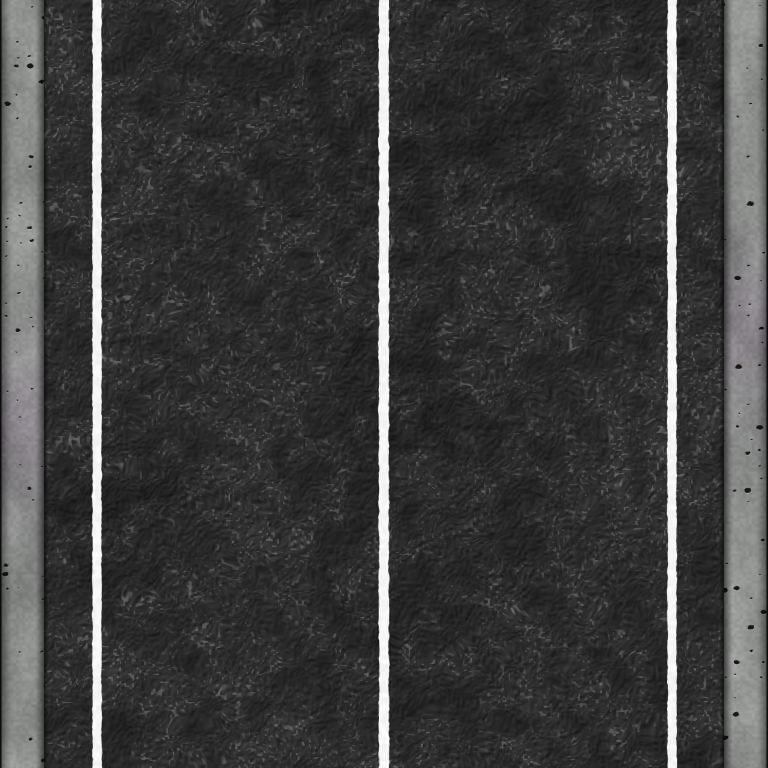
Reproduce this texture procedurally as a Shadertoy shader.

```glsl
#define CURB_WIDTH 0.0573
#define EDGE_LINE_X 0.1263
#define EDGE_LINE_HALF 0.0062
#define MID_LINE_HALF 0.0068
#define LINE_WEAR 0.0026
#define ASPHALT_TONE 0.162
#define GRAIN_RELIEF 0.13
#define FLECK_GAIN 0.17
#define PIT_GRID 62.0
#define PIT_CHANCE 0.2

float hash(vec2 p) {
    vec3 q = fract(vec3(p.xyx) * 0.1031);
    q += dot(q, q.yzx + 33.33);
    return fract((q.x + q.y) * q.z);
}

float noise(vec2 p) {
    vec2 cell = floor(p), f = fract(p);
    f = f * f * (3.0 - 2.0 * f);
    float low = mix(hash(cell), hash(cell + vec2(1, 0)), f.x);
    float high = mix(hash(cell + vec2(0, 1)), hash(cell + vec2(1, 1)), f.x);
    return mix(low, high, f.y);
}

float fbm(vec2 p) {
    float sum = 0.0, gain = 0.5;
    for (int i = 0; i < 4; i++) {
        sum += gain * noise(p);
        p = mat2(1.6, 1.2, -1.2, 1.6) * p + 17.3;
        gain *= 0.5;
    }
    return sum / 0.9375;
}

// Height of the stone grain
float grainHeight(vec2 p) {
    return 0.55 * noise(p * 115.0) + 0.7 * noise(p * 245.0 + 31.0);
}

vec3 asphalt(vec2 p) {
    vec2 warped = p + 0.012 * (vec2(noise(p * 42.0), noise(p * 42.0 + 70.0)) - 0.5);
    float broad = fbm(p * 6.0 + 3.0) - 0.5;
    float patches = fbm(warped * 36.0 + 11.0);
    float relief = grainHeight(warped) - grainHeight(warped + vec2(0.0016, -0.0022));

    float tone = ASPHALT_TONE + 0.07 * broad + 0.10 * (patches - 0.5);
    tone += GRAIN_RELIEF * relief * (0.55 + 0.6 * patches);

    // Pale stone chips gather in the lighter patches
    float chips = smoothstep(0.62, 0.95, noise(warped * vec2(270.0, 300.0) + 90.0));
    tone += FLECK_GAIN * chips * smoothstep(0.3, 0.75, patches + 0.5 * broad);
    return vec3(max(tone, 0.06)) * vec3(1.0, 1.0, 1.005);
}

// Dark pits with a pale lower rim; x is pit cover, y is rim cover
vec2 pits(vec2 p, float aa) {
    vec2 cell = floor(p * PIT_GRID);
    float size = hash(cell + 5.0);
    vec2 center = (cell + 0.3 + 0.4 * vec2(hash(cell + 19.0), hash(cell + 47.0))) / PIT_GRID;
    float radius = mix(0.0009, 0.0038, size * size * size);
    float present = step(hash(cell + 83.0), PIT_CHANCE);
    vec2 offset = (p - center) * vec2(0.85, 1.2);
    offset += 0.0014 * (noise(p * 420.0) - 0.5);
    float hole = 1.0 - smoothstep(-aa, aa, length(offset) - radius);
    float rim = 1.0 - smoothstep(-aa, aa, length(offset + vec2(0.0, 0.0013)) - radius);
    return present * vec2(hole, rim * (1.0 - hole));
}

vec3 concrete(vec2 p, float inset, float aa) {
    float stain = fbm(p * vec2(22.0, 13.0) + 8.0) - 0.5;
    float grit = noise(p * 260.0) - 0.5;
    float tone = 0.565 + 0.20 * stain + 0.07 * grit;
    vec3 color = tone * vec3(0.985, 1.0, 0.985);

    // Faint violet stain across each kerb
    float stainY = (p.y - (p.x < 0.5 ? 0.44 : 0.57)) / 0.09;
    color *= mix(vec3(1.0), vec3(0.98, 0.93, 0.99), exp(-stainY * stainY));

    vec2 pit = pits(p, aa);
    color = mix(color, color * 1.2, pit.y);
    color = mix(color, vec3(0.09), pit.x);

    // Rounded sides and the black outer joint
    float outer = smoothstep(-0.006, 0.017, inset);
    float inner = smoothstep(-0.003, 0.013, CURB_WIDTH - inset);
    float joint = smoothstep(0.0005, 0.0035, inset);
    return color * mix(0.45, 1.0, outer) * mix(0.42, 1.0, inner) * mix(0.15, 1.0, joint);
}

float stripe(vec2 p, float center, float halfWidth, float aa) {
    float side = p.x < center ? 0.0 : 40.0;
    float wear = 0.6 * noise(vec2(center * 90.0 + side, p.y * 105.0))
               + 0.4 * noise(p * 260.0 + side);
    float d = abs(p.x - center) - halfWidth + LINE_WEAR * (wear - 0.4);
    return 1.0 - smoothstep(-aa, aa, d);
}

void mainImage(out vec4 fragColor, in vec2 fragCoord) {
    vec2 p = fragCoord / iResolution.xy;
    float aa = 0.8 / iResolution.y;
    float inset = min(p.x, 1.0 - p.x);

    // Road, darkened beside the kerbs
    vec3 color = asphalt(p);
    color *= mix(0.4, 1.0, smoothstep(-0.001, 0.007, inset - CURB_WIDTH));

    // Painted lines
    float paint = stripe(p, 0.4998, MID_LINE_HALF, aa);
    paint = max(paint, stripe(p, EDGE_LINE_X, EDGE_LINE_HALF, aa));
    paint = max(paint, stripe(p, 1.0013 - EDGE_LINE_X, EDGE_LINE_HALF, aa));
    vec3 white = vec3(0.965 + 0.05 * (noise(p * 180.0) - 0.5));
    color = mix(color, white, paint);

    // Kerbs
    float curb = 1.0 - smoothstep(-aa, aa, inset - CURB_WIDTH);
    color = mix(color, concrete(p, inset, aa), curb);
    fragColor = vec4(clamp(color, 0.0, 1.0), 1.0);
}
```
